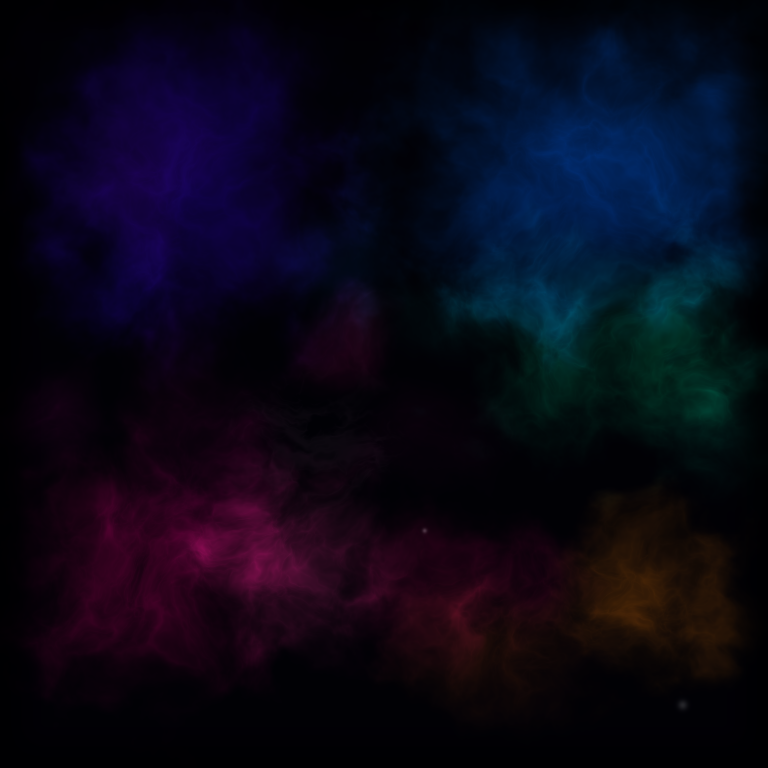
A WebGL 1 fragment shader for this background:

```glsl
precision highp float;
// Dim coloured nebula clouds on a near-black ground.
// Each cloud is a soft ellipse whose distance is frayed by fractal noise
// and whose light is modulated by fine, domain-warped wisps.

#define GROUND vec3(0.003, 0.002, 0.020)
#define FRAY 0.95
#define WARP 0.045
#define NOISE_SCALE 8.0
#define FRAY_SCALE 15.0
#define WISP_SCALE 21.0
#define VEIN_SCALE 15.0
#define EDGE_FADE 0.06

uniform vec2 u_resolution;

float hash(vec2 p) {
  p = fract(p * vec2(0.1031, 0.1137));
  p += dot(p, p.yx + 33.33);
  return fract((p.x + p.y) * p.x * 17.0);
}

float noise(vec2 p) {
  vec2 i = floor(p), f = fract(p);
  f = f * f * (3.0 - 2.0 * f);
  return mix(mix(hash(i), hash(i + vec2(1.0, 0.0)), f.x),
             mix(hash(i + vec2(0.0, 1.0)), hash(i + 1.0), f.x), f.y);
}

float fbm(vec2 p) {
  float sum = 0.0, amp = 0.5;
  for (int i = 0; i < 5; i++) {
    sum += amp * noise(p);
    p = mat2(1.6, 1.2, -1.2, 1.6) * p + 7.3;
    amp *= 0.5;
  }
  return sum;
}

// Bright creases where the noise crosses its middle value
float ridges(vec2 p) {
  float sum = 0.0, amp = 0.5;
  for (int i = 0; i < 4; i++) {
    float crease = 1.0 - abs(2.0 * noise(p) - 1.0);
    sum += amp * crease * crease;
    p = mat2(1.6, 1.2, -1.2, 1.6) * p + 3.7;
    amp *= 0.6;
  }
  return sum;
}

// Soft ellipse with a frayed rim; radius is its outer reach
float cloud(vec2 p, vec2 centre, vec2 radius, float fray) {
  float d = length((p - centre) / radius);
  return smoothstep(1.0, 0.0, d + fray * smoothstep(0.0, 0.8, d));
}

float spark(vec2 p, vec2 centre, float radius) {
  float d = length(p - centre) / radius;
  return exp(-d * d);
}

void main() {
  vec2 uv = gl_FragCoord.xy / u_resolution;

  // Shared noise fields
  vec2 bend = vec2(fbm(uv * NOISE_SCALE + 11.0), fbm(uv * NOISE_SCALE + 47.0)) - 0.48;
  vec2 p = uv + WARP * bend;
  float fray = FRAY * (fbm(p * FRAY_SCALE + 5.0) - 0.48);
  float wisp = ridges(p * WISP_SCALE + 2.0 * bend);
  float soft = 0.80 + 0.36 * wisp;
  float rough = 0.55 + 0.80 * wisp - 0.7 * fray;

  // Violet, upper left
  vec3 violet = vec3(0.038, 0.006, 0.200) * cloud(p, vec2(0.235, 0.765), vec2(0.24, 0.27), fray);
  violet += vec3(0.035, 0.0, 0.020) * cloud(p, vec2(0.19, 0.77), vec2(0.13, 0.16), fray);
  violet += vec3(0.012, 0.003, 0.075) * cloud(p, vec2(0.145, 0.63), vec2(0.10, 0.11), fray);
  violet += vec3(0.024, 0.002, 0.085) * cloud(p, vec2(0.25, 0.79), vec2(0.29, 0.31), fray);

  // Blue, upper right
  vec3 blue = vec3(0.0, 0.068, 0.175) * cloud(p, vec2(0.765, 0.755), vec2(0.25, 0.23), fray);
  blue += vec3(0.002, 0.075, 0.180) * cloud(p, vec2(0.77, 0.79), vec2(0.36, 0.32), fray);
  blue += vec3(0.0, 0.022, 0.045) * cloud(p, vec2(0.88, 0.84), vec2(0.20, 0.22), fray);
  blue += vec3(0.0, 0.030, 0.060) * cloud(p, vec2(0.44, 0.655), vec2(0.11, 0.10), fray);

  // Teal, under the blue
  vec3 teal = vec3(0.0, 0.120, 0.075) * cloud(p, vec2(0.79, 0.55), vec2(0.24, 0.20), fray);
  teal += vec3(0.0, 0.055, 0.025) * cloud(p, vec2(0.88, 0.57), vec2(0.13, 0.14), fray);
  teal += vec3(0.0, 0.045, 0.030) * cloud(p, vec2(0.72, 0.49), vec2(0.13, 0.10), fray);
  teal += vec3(0.0, 0.065, 0.050) * cloud(p, vec2(0.93, 0.46), vec2(0.11, 0.14), fray);
  teal += vec3(0.0, 0.045, 0.040) * cloud(p, vec2(0.58, 0.58), vec2(0.13, 0.09), fray);

  // Crimson and rose, lower left and centre
  vec3 rose = vec3(0.195, 0.0, 0.098) * cloud(p, vec2(0.195, 0.25), vec2(0.25, 0.23), fray);
  rose += vec3(0.065, 0.0, 0.042) * cloud(p, vec2(0.25, 0.41), vec2(0.16, 0.20), fray);
  rose += vec3(0.060, 0.0, 0.045) * cloud(p, vec2(0.08, 0.45), vec2(0.10, 0.09), fray);
  rose += vec3(0.190, 0.040, 0.115) * cloud(p, vec2(0.385, 0.255), vec2(0.15, 0.15), fray);
  rose += vec3(0.090, 0.005, 0.050) * cloud(p, vec2(0.45, 0.55), vec2(0.09, 0.09), fray);
  rose += vec3(0.028, 0.0, 0.018) * cloud(p, vec2(0.55, 0.43), vec2(0.16, 0.11), fray);
  rose += vec3(0.120, 0.003, 0.055) * cloud(p, vec2(0.56, 0.235), vec2(0.13, 0.12), fray);
  rose += vec3(0.120, 0.003, 0.055) * cloud(p, vec2(0.69, 0.245), vec2(0.12, 0.12), fray);

  // Amber, lower right
  vec3 amber = vec3(0.215, 0.110, 0.004) * cloud(p, vec2(0.835, 0.225), vec2(0.16, 0.16), fray);
  amber += vec3(0.105, 0.042, 0.010) * cloud(p, vec2(0.68, 0.155), vec2(0.20, 0.12), fray);

  // Faint broken grey veins near the middle
  float veins = smoothstep(0.45, 0.95, ridges(p * VEIN_SCALE + 3.0 * bend));
  veins *= cloud(p, vec2(0.41, 0.43), vec2(0.17, 0.15), fray);

  vec3 color = GROUND + (violet + blue) * soft + (teal + rose + amber) * rough;
  color += vec3(0.045, 0.030, 0.040) * veins;

  // Fade at the border, then two small sparks
  vec2 rim = smoothstep(0.0, EDGE_FADE, min(uv, 1.0 - uv));
  color *= mix(0.4, 1.0, rim.x * rim.y);
  color += 0.20 * spark(uv, vec2(0.553, 0.309), 0.003);
  color += 0.14 * spark(uv, vec2(0.889, 0.082), 0.006);
  gl_FragColor = vec4(color, 1.0);
}
```
